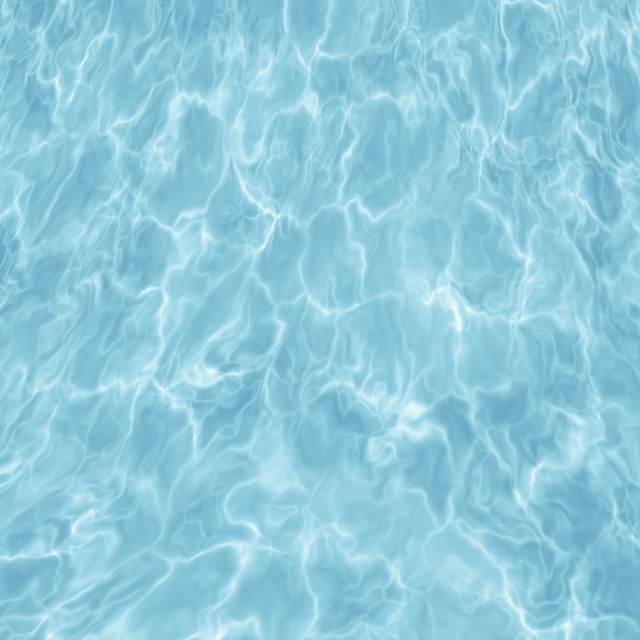
This texture is drawn by a Shadertoy shader. Its source:

```glsl
// Sunlit pool water: a wavering web of pale caustic lines over soft turquoise.

// Colour ramp, from shaded water to sun glint
const vec3 DEEP  = vec3(0.42, 0.675, 0.77);
const vec3 BODY  = vec3(0.56, 0.80, 0.87);
const vec3 PALE  = vec3(0.71, 0.89, 0.94);
const vec3 GLINT = vec3(0.90, 0.975, 0.98);

// Layout, in canvas units
const vec2  CELL_COUNT  = vec2(9.5, 7.6);   // caustic cells across and up
const float LEAN_LEFT   = 0.55;             // slant of the cells at the left side
const float LEAN_RIGHT  = -0.25;            // slant of the cells at the right side
const float FAN_HEIGHT  = 0.35;             // height at which the slant pivots

// Strength of each layer
const float BASE_LIGHT   = 0.165;
const float BROAD_LIGHT  = 0.32;
const float LINE_LIGHT   = 0.42;
const float GLOW_LIGHT   = 0.17;
const float FINE_LIGHT   = 0.25;
const float WISP_LIGHT   = 0.30;
const float RIPPLE_LIGHT = 0.17;
const float GRAIN_LIGHT  = 0.12;
const float POOL_SHADE   = 0.15;
const float SIDE_SHADE   = 0.08;

vec2 hash2(vec2 p) {
    vec3 q = fract(p.xyx * vec3(0.1031, 0.1030, 0.0973));
    q += dot(q, q.yzx + 33.33);
    return fract((q.xx + q.yz) * q.zy);
}

float cornerSlope(vec2 cell, vec2 offset, vec2 f) {
    float angle = 6.2832 * hash2(cell + offset).x;
    return dot(vec2(cos(angle), sin(angle)), f - offset);
}

// Gradient noise, roughly -0.7 to 0.7
float noise(vec2 p) {
    vec2 cell = floor(p), f = fract(p);
    vec2 u = f * f * f * (f * (f * 6.0 - 15.0) + 10.0);
    float low  = mix(cornerSlope(cell, vec2(0, 0), f), cornerSlope(cell, vec2(1, 0), f), u.x);
    float high = mix(cornerSlope(cell, vec2(0, 1), f), cornerSlope(cell, vec2(1, 1), f), u.x);
    return mix(low, high, u.y);
}

float fbm(vec2 p) {
    float sum = 0.0, gain = 0.6;
    for (int i = 0; i < 4; i++) {
        sum += gain * noise(p);
        p = mat2(1.6, 1.2, -1.2, 1.6) * p + 7.3;
        gain *= 0.5;
    }
    return sum;
}

vec2 wobble(vec2 p) {
    return vec2(noise(p + 3.7), noise(p + 41.2));
}

// x: gap between the two nearest cell centres (zero on an edge), y: random shade of the cell
vec2 cellWeb(vec2 p) {
    vec2 home = floor(p), f = fract(p);
    float nearest = 8.0, second = 8.0, shade = 0.0;
    for (int j = -1; j <= 1; j++)
    for (int i = -1; i <= 1; i++) {
        vec2 offset = vec2(i, j);
        vec2 jitter = hash2(home + offset);
        float d = length(offset + 0.1 + 0.8 * jitter - f);
        second = min(second, max(nearest, d));
        if (d < nearest) {
            nearest = d;
            shade = fract(jitter.x * 7.0 + jitter.y * 3.0) - 0.5;
        }
    }
    return vec2(second - nearest, shade);
}

// Soft bright line where the gap closes
float caustic(float gap, float width) {
    float r = gap / width;
    return 1.0 / (1.0 + r * r);
}

// Thin curved streaks along the zero line of the noise
float ridge(vec2 p) {
    return pow(1.0 - clamp(abs(noise(p)) * 2.2, 0.0, 1.0), 3.0);
}

vec3 waterColor(float light) {
    float t = clamp(light, 0.0, 1.0) * 3.0;
    vec3 color = mix(DEEP, BODY, clamp(t, 0.0, 1.0));
    color = mix(color, PALE, clamp(t - 1.0, 0.0, 1.0));
    return mix(color, GLINT, clamp(t - 2.0, 0.0, 1.0));
}

void mainImage(out vec4 fragColor, in vec2 fragCoord) {
    vec2 uv = fragCoord / iResolution.xy;
    float side = smoothstep(0.2, 0.52, abs(uv.x - 0.47));

    // Fan the slant across the canvas, then bend it like moving water
    float lean = mix(LEAN_LEFT, LEAN_RIGHT, uv.x);
    vec2 flow = vec2(uv.x - lean * (uv.y - FAN_HEIGHT), uv.y) * CELL_COUNT + 20.0;
    vec2 bent = flow + 0.55 * wobble(flow * 0.8) + 0.26 * wobble(flow * 2.3)
              + 0.10 * wobble(flow * 5.5);

    // Main web, with lines that swell and fade
    vec2 web = cellWeb(bent);
    float swell = smoothstep(-0.4, 0.45, noise(flow * 0.9 + 11.0) + 0.6 * noise(flow * 2.6));
    float line = caustic(web.x, mix(0.055, 0.10, swell)) * mix(0.2, 1.0, swell);
    float glow = exp(-4.0 * web.x);

    // Finer web and wisps, gathered in patches and toward the choppy sides
    float patches = smoothstep(-0.2, 0.4, noise(flow * 0.8 + 57.0) + 0.15 * side);
    vec2 fineWeb = cellWeb(bent * 2.1 + 0.45 * wobble(flow * 3.6) + 9.0);
    float fine = caustic(fineWeb.x, 0.10) * patches;
    vec2 streaks = bent * vec2(3.0, 1.9) + 0.5 * wobble(flow * 2.6 + 5.0);
    float wisp = ridge(streaks) * smoothstep(-0.2, 0.4, noise(flow * 1.1 + 83.0) + 0.2 * side);

    // Small chop, stronger where the water is broken up
    float chop = mix(0.6, 1.3, max(patches, side));
    float ripple = RIPPLE_LIGHT * noise(bent * vec2(4.4, 2.8))
                 + GRAIN_LIGHT * noise(bent * vec2(8.5, 6.0) + 17.0);

    float light = BASE_LIGHT
        + BROAD_LIGHT * fbm(flow * 0.6 + 31.0)
        + LINE_LIGHT * line * mix(1.0, 0.65, side)
        + GLOW_LIGHT * glow
        + FINE_LIGHT * fine
        + WISP_LIGHT * wisp
        + chop * ripple
        + POOL_SHADE * web.y * smoothstep(0.0, 0.3, web.x)
        - SIDE_SHADE * max(side, smoothstep(0.75, 1.0, uv.y));

    fragColor = vec4(waterColor(light), 1.0);
}
```
